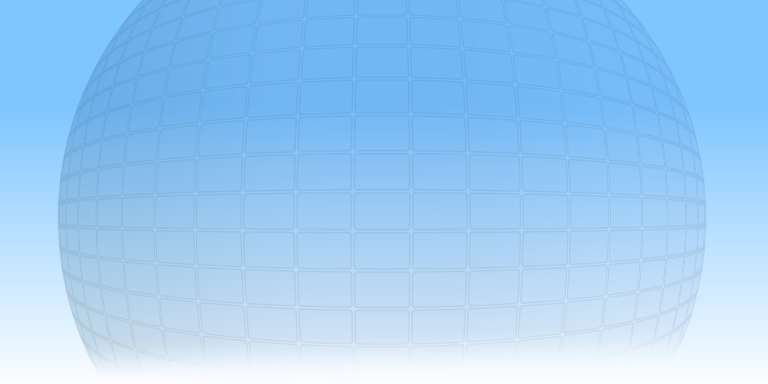
A Shadertoy shader for this background:

```glsl
#define GLOBE_CENTER vec2(0.995, 0.432)
#define GLOBE_RADIUS 0.844
#define CELL_SIZE vec2(0.181, 0.123)
#define ROW_OFFSET 0.0215
#define GAP 0.0046
#define CORNER 0.010
#define LINE_WIDTH 0.005
#define LINE_DARKNESS 0.055
#define HORIZON_TOP 0.725

const vec3 SKY_BLUE = vec3(0.495, 0.775, 1.0);
const vec3 HAZE_WHITE = vec3(0.985, 0.992, 1.0);
const vec3 SHADE_LEFT = vec3(0.84, 0.885, 0.91);
const vec3 SHADE_MIDDLE = vec3(0.895, 0.925, 0.955);
const vec3 SHADE_RIGHT = vec3(0.94, 0.955, 0.975);

float roundedBox(vec2 p, vec2 halfSize, float radius) {
    vec2 q = abs(p) - halfSize + radius;
    return length(max(q, 0.0)) + min(max(q.x, q.y), 0.0) - radius;
}

// Unrolls a point of the unit disc onto the flat grid wrapped on the globe
vec2 unwrapBulge(vec2 p) {
    float r = clamp(length(p), 0.0001, 0.999);
    float angle = asin(r);
    return p / r * (angle + 0.079 * angle * angle * angle);
}

vec3 skyColor(float y) {
    float haze = clamp((HORIZON_TOP - y) / HORIZON_TOP, 0.0, 1.0);
    return mix(SKY_BLUE, HAZE_WHITE, haze);
}

// Darkens from the lit right side towards the left limb
vec3 globeShade(float x) {
    vec3 shade = mix(SHADE_MIDDLE, SHADE_LEFT, smoothstep(0.15, 1.0, -x));
    return mix(shade, SHADE_RIGHT, smoothstep(0.1, 1.0, x));
}

// Signed tint: dark tile outlines, pale seams between them
float gridTint(vec2 disc, float pixel) {
    vec2 tile = unwrapBulge(disc) - vec2(0.0, ROW_OFFSET);
    tile -= CELL_SIZE * round(tile / CELL_SIZE);
    float d = roundedBox(tile, 0.5 * CELL_SIZE - GAP, CORNER);

    float facing = sqrt(max(1.0 - dot(disc, disc), 0.03));
    float width = max(LINE_WIDTH, 1.2 * pixel / facing);
    float outline = 1.0 - smoothstep(0.0, width, abs(d));
    float seam = smoothstep(0.0, width, d);
    return 0.02 * seam - LINE_DARKNESS * outline;
}

void mainImage(out vec4 fragColor, in vec2 fragCoord) {
    vec2 p = fragCoord / iResolution.y;
    vec2 disc = (p - GLOBE_CENTER) / GLOBE_RADIUS;
    float pixel = 1.0 / (GLOBE_RADIUS * iResolution.y);
    float edge = length(disc) - 1.0;

    // Globe with grid and thin rim
    vec3 sky = skyColor(p.y);
    vec3 globe = sky * globeShade(disc.x);
    float rim = 1.0 - smoothstep(0.0, max(0.005, 1.5 * pixel), abs(edge));
    globe *= 1.0 + gridTint(disc, pixel) - 0.05 * rim;

    // Globe dissolves into the haze along the bottom
    float cover = 1.0 - smoothstep(-pixel, pixel, edge);
    float fade = smoothstep(0.025, 0.14, p.y - 0.025 * disc.x);
    fragColor = vec4(mix(sky, globe, cover * fade), 1.0);
}
```
